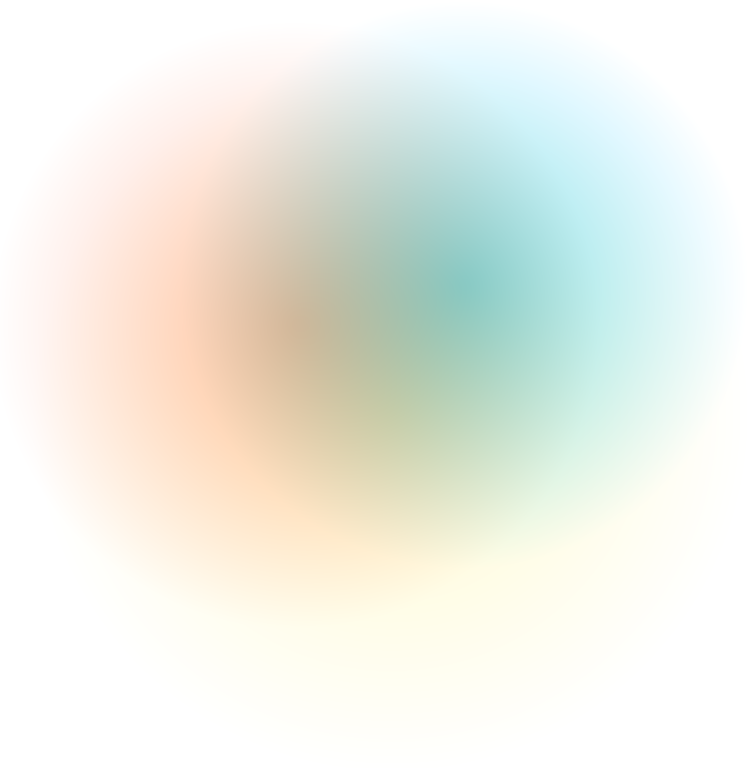
Give the GLSL for this background, as a WebGL 2 fragment shader.

```glsl
#version 300 es
precision highp float;
// Three soft glows, peach, aqua and lemon, multiplied like ink on white paper.

uniform vec2 u_resolution;
out vec4 fragColor;

// Inks at full strength
#define PEACH vec3(1.0, 0.765, 0.695)
#define AQUA vec3(0.54, 0.89, 1.0)
#define LEMON vec3(1.0, 0.98, 0.805)

// Glows: centre x, centre y, radius, in units of the canvas height
#define PEACH_GLOW vec3(0.384, 0.577, 0.384)
#define AQUA_GLOW vec3(0.605, 0.629, 0.358)
#define LEMON_GLOW vec3(0.510, 0.460, 0.456)

// Rounds off the sharp tip of each glow
#define TIP_SOFTNESS 0.012

// Tint that fades linearly from the ink at the centre to white at the radius
vec3 glowTint(vec2 p, vec3 glow, vec3 ink) {
    float dist = length(vec3(p - glow.xy, TIP_SOFTNESS)) - TIP_SOFTNESS;
    float strength = clamp(1.0 - dist / glow.z, 0.0, 1.0);
    return mix(vec3(1.0), ink, strength);
}

void main() {
    vec2 p = gl_FragCoord.xy / u_resolution.y;

    // Multiply the inks over white
    vec3 color = glowTint(p, LEMON_GLOW, LEMON);
    color *= glowTint(p, PEACH_GLOW, PEACH);
    color *= glowTint(p, AQUA_GLOW, AQUA);

    fragColor = vec4(color, 1.0);
}
```
